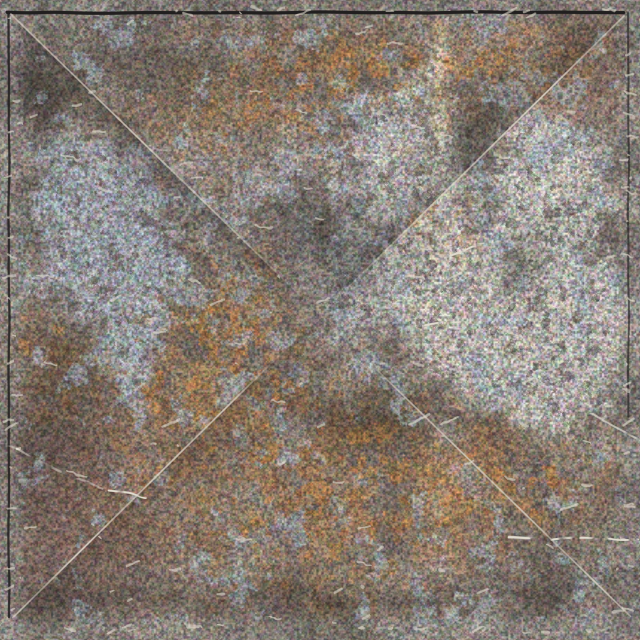
Give the GLSL for this texture, as a Shadertoy shader.

```glsl
// Weathered metal panel: dark frame, two creased diagonals, pale worn paint,
// rust, coloured grain and scratches. Soft blobs place the stains, value noise
// breaks their edges, and segments draw the lines.

float hash(vec2 p) {
    vec3 q = fract(p.xyx * .1031);
    q += dot(q, q.yzx + 33.33);
    return fract((q.x + q.y) * q.z);
}

float noise(vec2 p) {
    vec2 i = floor(p), f = fract(p);
    f = f * f * (3. - 2. * f);
    return mix(mix(hash(i), hash(i + vec2(1, 0)), f.x),
               mix(hash(i + vec2(0, 1)), hash(i + 1.), f.x), f.y);
}

float fbm(vec2 p) {
    float sum = 0., amp = .5;
    for (int i = 0; i < 5; i++) {
        sum += amp * noise(p);
        p = mat2(1.6, 1.2, -1.2, 1.6) * p + 17.;
        amp *= .55;
    }
    return sum / 1.06;
}

float blob(vec2 p, float x, float y, float rx, float ry) {
    vec2 q = (p - vec2(x, y)) / vec2(rx, ry);
    return exp(-dot(q, q));
}

float line(vec2 p, vec2 a, vec2 b, float halfWidth) {
    vec2 d = b - a;
    float t = clamp(dot(p - a, d) / dot(d, d), 0., 1.), soft = 1. / iResolution.y;
    return 1. - smoothstep(halfWidth - .5 * soft, halfWidth + soft, length(p - a - d * t));
}

// Broken, slightly wavering line
float scratch(vec2 p, float ax, float ay, float bx, float by) {
    p.y += .006 * (noise(p * 35.) - .5);
    return line(p, vec2(ax, ay), vec2(bx, by), .0012) * smoothstep(.2, .6, noise(p * vec2(90, 140)));
}

// Short random flecks, denser near the rim
float flecks(vec2 p, float rim) {
    float sum = 0.;
    for (float k = 0.; k < 3.; k++) {
        float n = 13. + 9. * k;
        vec2 id = floor(p * n), seed = id + 40. * k;
        vec2 c = (id + .35 + .3 * vec2(hash(seed + 3.), hash(seed + 7.))) / n;
        float a = hash(seed + 11.) - .4;
        vec2 d = vec2(cos(a), sin(a)) * hash(seed + 19.) * .3 / n;
        sum += step(hash(seed + 23.), .06 + .3 * rim)
            * line(p + .004 * (noise(p * 150.) - .5), c - d, c + d, .0013);
    }
    return min(sum, 1.);
}

void mainImage(out vec4 fragColor, in vec2 fragCoord) {
    vec2 p = fragCoord / iResolution.xy;
    vec2 w = p + .07 * (vec2(fbm(p * 9.), fbm(p * 9. + 50.)) - .5);
    float cloud = fbm(p * 13. + 5.), mottle = fbm(p * 38. + 9.);

    // Large stains
    float paint = blob(w, .14, .72, .1, .09) + blob(w, .17, .58, .14, .12)
        + blob(w, .21, .42, .04, .1) + blob(w, .62, .78, .1, .12)
        + blob(w, .85, .7, .13, .1) + blob(w, .68, .53, .16, .11)
        + blob(w, .91, .49, .09, .15) + blob(w, .8, .42, .13, .07)
        + .5 * blob(w, .42, .7, .14, .12);
    float rust = blob(w, .35, .55, .08, .08) + blob(w, .31, .4, .14, .11)
        + blob(w, .06, .47, .05, .1) + blob(w, .5, .24, .28, .2)
        + blob(w, .8, .24, .14, .08) + blob(w, .7, .9, .25, .08)
        + blob(w, .68, .66, .06, .06) + .7 * blob(w, .4, .82, .2, .12);
    float umber = blob(w, .12, .2, .16, .2) + blob(w, .92, .88, .08, .09);
    float dark = blob(w, .28, .91, .17, .05) + blob(w, .08, .36, .07, .12)
        + blob(w, .5, .61, .11, .07) + blob(w, .81, .6, .04, .04)
        + blob(w, .6, .36, .15, .05) + blob(w, .72, .79, .05, .07)
        + blob(w, .5, .06, .5, .03) + blob(w, .06, .86, .06, .09);
    rust = min(rust, 1.);

    vec3 col = mix(vec3(.42, .39, .37), vec3(.57, .53, .5), smoothstep(.25, .75, cloud));
    col = mix(col, vec3(.45, .36, .33), .75 * min(umber, 1.));
    col = mix(col, vec3(.57, .45, .33), rust * smoothstep(.25, .7, mottle));
    float worn = smoothstep(.25, .8, paint + 1.1 * (mottle - .5) + .7 * (cloud - .5));
    col = mix(col, mix(vec3(.6, .62, .65), vec3(.71, .7, .68), smoothstep(.4, .7, p.x)), .85 * worn);
    col *= 1. - .25 * min(dark, 1.) * (.5 + mottle);

    // Chipped spots, ochre crumbs, pale flakes and a vertical run
    col = mix(col, vec3(.37, .34, .32), smoothstep(.56, .68, fbm(p * 75.)) * (.2 + .35 * worn));
    col = mix(col, vec3(.66, .45, .24), .6 * rust * smoothstep(.55, .7, fbm(p * 60. + 31.)));
    col = mix(col, vec3(.58, .62, .66), .55 * smoothstep(.58, .68, fbm(p * 32. + 71.)));
    col += vec3(.16, .15, .11) * (blob(p, .69, .88, .014, .14) + .3 * blob(p, .69, .2, .025, .3));

    // Grey rim
    vec2 edge = min(p, 1. - p);
    float rim = 1. - smoothstep(.015, .045, min(edge.x, edge.y));
    col = mix(col, vec3(.5, .48, .46) * (.75 + .5 * cloud), .7 * rim);

    // Shade beside the diagonals
    float fall = p.y - mix(.978, .037, (p.x - .017) / .968);
    float rise = p.y - mix(.035, .975, (p.x - .02) / .955);
    float upper = smoothstep(.45, .6, p.y);
    float shade = upper * smoothstep(0., .004, -fall) * exp(min(fall, 0.) * 22.)
        + .8 * upper * smoothstep(0., .004, rise) * exp(-max(rise, 0.) * 20.)
        + .7 * (1. - upper) * smoothstep(0., .004, -rise) * exp(min(rise, 0.) * 18.);
    col *= 1. - .27 * (1. - rim) * shade;

    // Fine grain in brightness and hue
    float grain = .6 * noise(p * 260.) + .4 * noise(p * 430. + 13.) - .5;
    vec3 tint = vec3(noise(p * 230. + 100.), noise(p * 230. + 400.), noise(p * 230. + 700.)) - .5;
    col *= 1.03 + .85 * grain + .24 * tint;

    // Frame and bright creases
    vec2 q = p + .002 * (vec2(noise(p.yy * 12.), noise(p.xx * 12.)) - .5);
    float frame = line(q, vec2(.012, .98), vec2(.975, .981), .0022)
        + .85 * line(q, vec2(.014, .035), vec2(.014, .98), .0014)
        + .65 * line(q, vec2(.982, .35), vec2(.982, .98), .0012);
    col = mix(col, vec3(.13, .12, .12), min(frame, 1.));
    float crease = line(p, vec2(.017, .978), vec2(.985, .037), .0009)
        + line(p, vec2(.02, .035), vec2(.975, .975), .0009);
    crease *= smoothstep(.06, .22, length(p - .5)) * (.35 + .6 * noise(p * 14.));
    col = mix(col, vec3(.86, .83, .78), min(crease, 1.));

    // Scratches
    float marks = scratch(p, .795, .16, .997, .157) + scratch(p, .65, .489, .716, .497)
        + scratch(p, .695, .598, .755, .618) + .5 * scratch(p, .013, .303, .16, .235)
        + scratch(p, .17, .232, .228, .224) + .7 * scratch(p, .91, .362, 1., .31);
    col = mix(col, vec3(.88, .86, .81), min(marks + .6 * flecks(p, rim), 1.));
    fragColor = vec4(clamp(col, 0., 1.), 1.);
}
```
